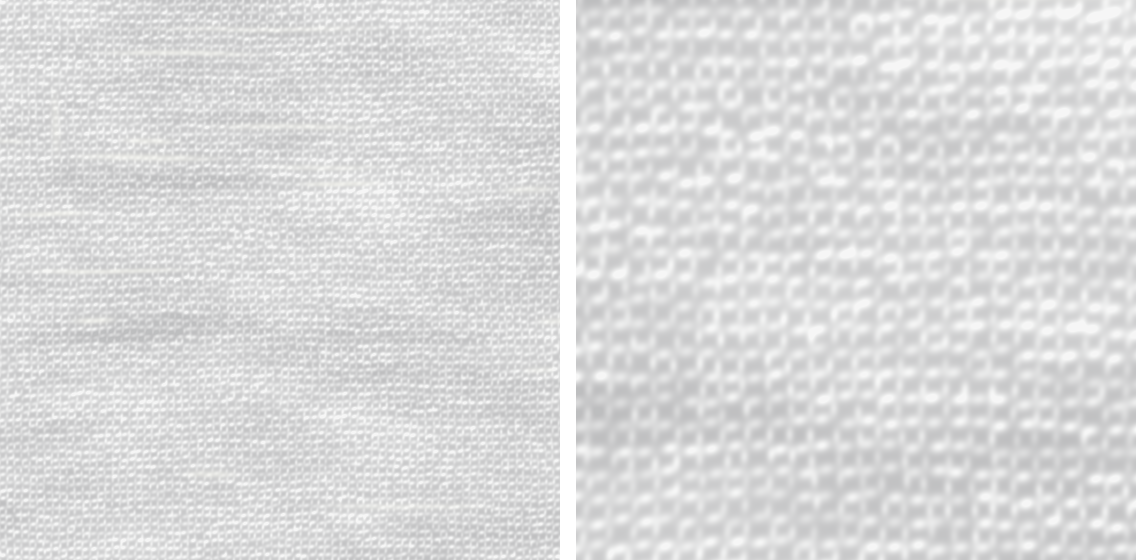
Left: the whole. Right: its middle third, enlarged.
Reproduce this texture procedurally as a Shadertoy shader.

```glsl
// Pale linen in plain weave: staggered weft and warp floats are soft jittered
// bumps in a cellular lattice, bent by layered sines; scattered slubs, creases
// and broad folds then vary the relief, which picks the colour.

const vec2  REPEATS     = vec2(74.0, 69.0);   // weave repeats across and down
const vec2  WEFT_SIZE   = vec2(0.40, 0.26);   // float radii, in repeats
const vec2  WARP_SIZE   = vec2(0.20, 0.32);
const float WARP_LEVEL  = 0.64;
const float WEAVE_MEAN  = 0.40;
const float JITTER      = 0.28;
const float TILT        = 0.16;               // floats climb to the right
const float BASE_RELIEF = 0.49;
const float WEAVE_DEPTH = 0.90;
const float FOLD_DEPTH  = 0.22;
const int   SLUB_COUNT  = 24;
const float SLUB_LEVEL  = 0.78;
const float SLUB_TEXTURE = 0.35;              // weave left visible on slubs
const float CREASE_DEPTH = 0.26;
const vec3  GAP_COLOR    = vec3(0.753, 0.754, 0.759);
const vec3  THREAD_COLOR = vec3(0.953, 0.955, 0.954);
const vec3  SLUB_TINT    = vec3(1.004, 1.003, 0.985);

vec3 hash3(vec2 p) {
    vec3 q = fract(p.xyx * vec3(0.1031, 0.1030, 0.0973));
    q += dot(q, q.yxz + 33.33);
    return fract((q.xxy + q.yzz) * q.zyx);
}

// Sum of jittered bumps, one in each lattice cell
float floats(vec2 p, vec2 size, float seed) {
    vec2 cell = floor(p);
    float sum = 0.0;
    for (int j = -1; j <= 1; j++)
    for (int i = -1; i <= 1; i++) {
        vec2 id = cell + vec2(i, j);
        vec3 r = hash3(id + seed);
        vec2 d = p - id - 0.5 - JITTER * (r.xy - 0.5);
        d.y -= TILT * d.x;
        d /= size;
        // Yarn thickness wanders along each row
        float yarn = 0.87 + 0.15 * sin(id.x * 0.17 + 6.28 * hash3(vec2(id.y, seed)).x);
        sum += yarn * (0.75 + 0.6 * r.z) * exp(-dot(d, d));
    }
    return sum;
}

// Broad uneven shading, stretched along the weft
float folds(vec2 uv) {
    vec2 q = uv * vec2(5.0, 12.0) + 2.0;
    float sum = 0.0, amp = 0.5;
    for (int i = 0; i < 5; i++) {
        sum += amp * sin(q.x + 1.6 * sin(q.y + float(i))) * cos(q.y + 0.8 * sin(q.x));
        q = mat2(1.6, 0.35, -0.35, 1.6) * q + 1.7;
        amp *= 0.78;
    }
    return sum;
}

// Tapered streak: offset along and across, half-length and half-width
float streak(vec2 d, float halfLength, float halfWidth) {
    float ends = 1.0 - smoothstep(0.2, 1.0, abs(d.x) / halfLength);
    return ends * exp(-d.y * d.y / (halfWidth * halfWidth));
}

void mainImage(out vec4 fragColor, in vec2 fragCoord) {
    vec2 uv = fragCoord / iResolution.xy;

    // Slightly wandering threads
    vec2 p = uv * REPEATS;
    p.y += 0.14 * sin(uv.x * 7.0 + uv.y * 5.0) + 0.08 * sin(uv.x * 23.0 - uv.y * 17.0);
    p.x += 0.16 * sin(uv.y * 9.0 + uv.x * 4.0) + 0.09 * sin(uv.y * 31.0 + uv.x * 13.0);

    // Interlaced floats, flattened when too fine for the pixel grid
    float weave = floats(p, WEFT_SIZE, 3.0)
                + WARP_LEVEL * floats(p + 0.5, WARP_SIZE, 71.0) - WEAVE_MEAN;
    float footprint = max(REPEATS.x / iResolution.x, REPEATS.y / iResolution.y);
    weave *= WEAVE_DEPTH * (1.0 - smoothstep(0.35, 0.8, footprint));
    float relief = BASE_RELIEF + weave + FOLD_DEPTH * folds(uv);

    // Slubs fill a row with thick yarn; every third streak is a dark crease
    float slub = 0.0, crease = 0.0;
    for (int i = 0; i < SLUB_COUNT; i++) {
        vec3 r = hash3(vec2(float(i) * 7.3 + 1.0, 19.0));
        vec3 s = hash3(vec2(float(i) * 3.7 + 5.0, 47.0));
        vec2 d = vec2(uv.x - r.x, p.y - floor(r.y * REPEATS.y) - 0.5);
        float halfLength = mix(0.04, 0.28, r.z * r.z);
        if (i % 3 == 2) crease += streak(d, halfLength * 0.8, 0.7) * (0.5 + 0.5 * s.x);
        else slub = max(slub, streak(d, halfLength, 0.32 + 0.18 * s.y) * (0.45 + 0.5 * s.x));
    }
    // One thick warp yarn
    slub = max(slub, 0.6 * streak(vec2(uv.y - 0.78, p.x - 7.5), 0.08, 0.6));

    relief = mix(relief - CREASE_DEPTH * crease, SLUB_LEVEL + SLUB_TEXTURE * weave, slub);
    vec3 color = mix(GAP_COLOR, THREAD_COLOR, clamp(relief, -0.05, 1.05));
    color *= mix(vec3(1.0), SLUB_TINT, slub);
    fragColor = vec4(color, 1.0);
}
```
